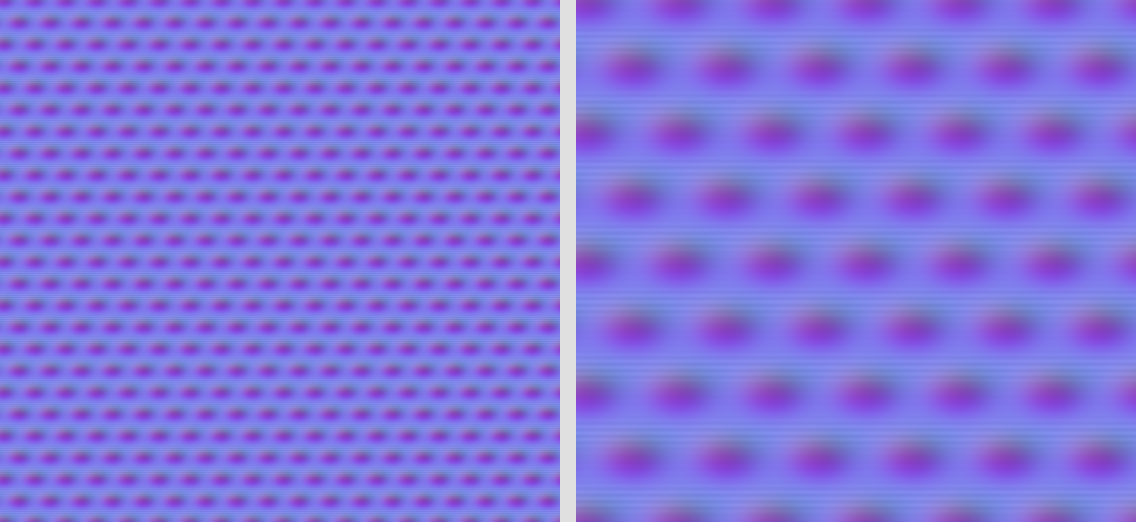
Left: the whole. Right: its middle third, enlarged.
Reproduce this texture map procedurally as a Shadertoy shader.

```glsl
#define COLUMNS 18.0
#define ROWS 24.0          // even, so the stagger wraps
#define DOT_SHIFT 0.125    // horizontal phase of the even rows, in cells
#define BASE_COLOR vec3(0.500, 0.515, 0.930)
#define TILT 0.43          // sideways slope, seen in red
#define GREEN_DIP 0.24
#define BLUE_DIP 0.23
#define ROW_BAND 0.026
#define STREAKS 239.0      // fine horizontal lines over the full height
#define STREAK_DEPTH 0.018

const float TAU = 6.2831853;

// Soft elliptical spot with the given radii, slightly flat on top
float spot(vec2 p, vec2 radii) {
    vec2 q = p / radii;
    return exp(-pow(dot(q, q), 1.12));
}

// Colour offset of one dimple: lit flanks, purple lower lip, dark upper lip
vec3 dimple(vec2 p) {
    float slope = -TILT * p.x * spot(p - vec2(0.0, 0.1), vec2(0.36, 0.32));
    float lower = spot(p - vec2(-0.01, -0.10), vec2(0.32, 0.28));
    float upper = spot(p - vec2(0.03, 0.075), vec2(0.33, 0.28));
    return vec3(slope + 0.015 * lower, -GREEN_DIP * lower, -BLUE_DIP * upper);
}

// Sum of the nearby dimples on a staggered lattice
vec3 dimpleField(vec2 cell) {
    vec3 sum = vec3(0.0);
    float nearestRow = floor(cell.y + 0.5);
    for (int j = -1; j <= 1; j++) {
        float row = nearestRow + float(j);
        float x = cell.x - DOT_SHIFT - 0.5 * mod(row, 2.0);
        x -= floor(x + 0.5);
        for (int i = -1; i <= 1; i++) {
            sum += dimple(vec2(x - float(i), cell.y - row));
        }
    }
    return sum;
}

// Fine lines, strongest above each row, faded out when too fine to resolve
float streaks(float v, float rowPhase) {
    float fade = 1.0 - smoothstep(0.52, 0.75, STREAKS / iResolution.y);
    float mask = mix(0.12, 1.0, smoothstep(-0.3, 1.0, cos(TAU * (rowPhase - 0.37))));
    return STREAK_DEPTH * fade * mask * sin(TAU * STREAKS * v);
}

void mainImage(out vec4 fragColor, in vec2 fragCoord) {
    vec2 uv = fragCoord / iResolution.xy;
    vec2 cell = uv * vec2(COLUMNS, ROWS);

    vec3 color = BASE_COLOR + dimpleField(cell);

    // Violet along the rows, greener blue in the gaps
    float band = cos(TAU * (cell.y + 0.17));
    color += ROW_BAND * band * vec3(0.0, -1.0, 0.2);

    color += streaks(uv.y, cell.y);
    fragColor = vec4(clamp(color, 0.0, 1.0), 1.0);
}
```
